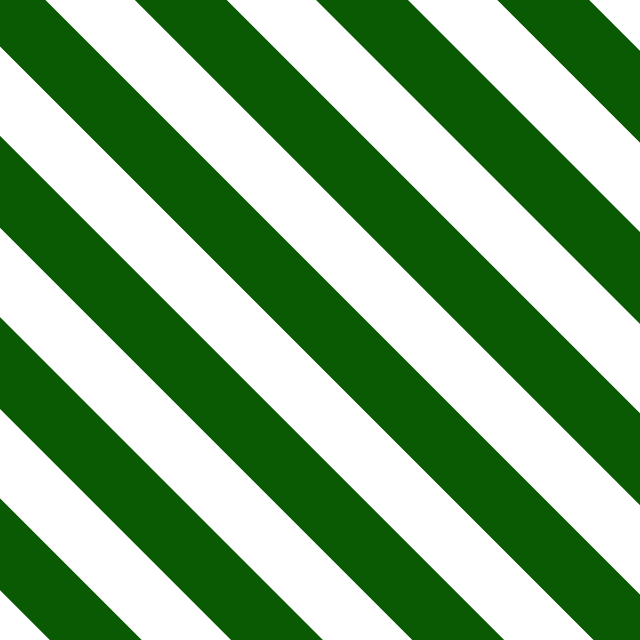
Reproduce this pattern procedurally as a WebGL 2 fragment shader.

```glsl
#version 300 es
precision highp float;
// Diagonal green stripes on white, falling from upper left to lower right.

uniform vec2 u_resolution;
out vec4 fragColor;

const vec3 STRIPE_GREEN = vec3(0.04, 0.35, 0.01);
const vec3 GROUND_WHITE = vec3(1.0);
const float REPEATS = 3.531;        // stripes along one side of the canvas
const float STRIPE_SHARE = 0.507;   // part of each repeat that is green
const float CENTER_SHIFT = -0.0008; // sideways shift of the middle stripe
const float EDGE_SOFTNESS = 1.1;    // edge blend width in output samples

// Signed distance to the nearest stripe edge, negative inside the stripe.
float stripeDistance(vec2 p) {
    float period = 1.0 / REPEATS;
    float across = p.x + p.y - CENTER_SHIFT;
    float fromCenter = abs(fract(across / period + 0.5) - 0.5) * period;
    return (fromCenter - 0.5 * STRIPE_SHARE * period) * inversesqrt(2.0);
}

void main() {
    // Centered canvas units: the shorter side has length one.
    float side = min(u_resolution.x, u_resolution.y);
    vec2 p = (gl_FragCoord.xy - 0.5 * u_resolution) / side;

    // Blend across the edge over about one sample.
    float halfBlend = 0.5 * EDGE_SOFTNESS / side;
    float ground = smoothstep(-halfBlend, halfBlend, stripeDistance(p));
    fragColor = vec4(mix(STRIPE_GREEN, GROUND_WHITE, ground), 1.0);
}
```
